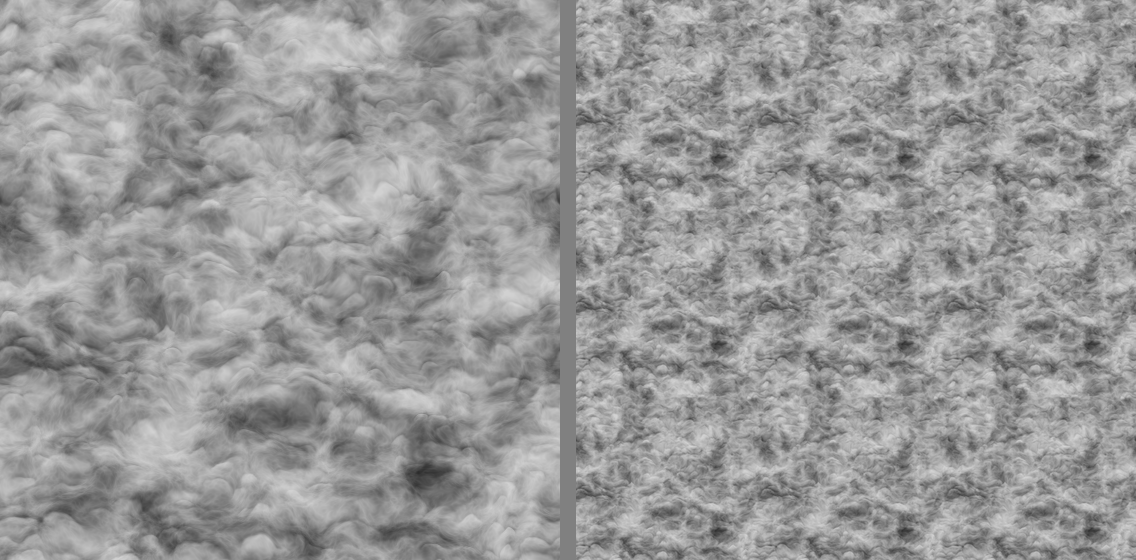
Left, the tile; right, the same tile 3 across and 3 down.
Give the GLSL for this texture, as a Shadertoy shader.

```glsl
// Seamless grey storm clouds: overlapping billows with bright wisps and dark hollows.

const float MID_GREY = 0.575;
const vec2 BASE_PERIOD = vec2(8.0, 10.0);

float hash(vec2 cell, float seed) {
    return fract(sin(dot(cell, vec2(127.1, 311.7)) + seed * 17.3) * 43758.5453);
}

// Gradient noise that wraps after a whole number of cells, roughly -0.7 to 0.7.
float cornerSlope(vec2 cell, vec2 corner, vec2 f, vec2 period, float seed) {
    float angle = 6.28318 * hash(mod(cell + corner, period), seed);
    return dot(vec2(cos(angle), sin(angle)), f - corner);
}

float wrapNoise(vec2 uv, vec2 period, float seed) {
    vec2 p = (uv + vec2(0.37, 0.61) * seed) * period;
    vec2 cell = floor(p);
    vec2 f = p - cell;
    vec2 w = f * f * f * (f * (f * 6.0 - 15.0) + 10.0);
    float low = mix(cornerSlope(cell, vec2(0, 0), f, period, seed),
                    cornerSlope(cell, vec2(1, 0), f, period, seed), w.x);
    float high = mix(cornerSlope(cell, vec2(0, 1), f, period, seed),
                     cornerSlope(cell, vec2(1, 1), f, period, seed), w.x);
    return mix(low, high, w.y);
}

vec2 warp(vec2 uv, vec2 period, float amount, float seed) {
    return uv + amount * vec2(wrapNoise(uv, period, seed),
                              wrapNoise(uv, period, seed + 1.0));
}

// Folded octaves: round dark pockets separated by thin bright wisps.
float wisps(vec2 uv, vec2 period, float seed) {
    float sum = 0.0;
    float gain = 1.0;
    for (int i = 0; i < 5; i++) {
        float n = wrapNoise(uv, period, seed + float(i));
        sum += gain * (0.21 - sqrt(n * n + 0.0012));
        gain *= 0.6;
        period *= 2.0;
    }
    return sum;
}

// Rounded puffs laid from top to bottom, each shading what lies behind its crest.
float puffs(vec2 uv, vec2 period, float seed) {
    vec2 p = uv * period;
    vec2 home = floor(p);
    float tone = 0.0;
    for (int j = 1; j >= -1; j--) {
        for (int i = -1; i <= 1; i++) {
            vec2 cell = home + vec2(i, j);
            vec2 id = mod(cell, period);
            vec2 center = cell + vec2(hash(id, seed), hash(id, seed + 1.0));
            float radius = mix(0.34, 0.62, hash(id, seed + 2.0));
            float strength = mix(0.3, 1.0, hash(id, seed + 3.0));
            float lightness = hash(id, seed + 4.0) - 0.5;

            vec2 q = (p - center) / radius;
            float d = length(q);
            float crest = smoothstep(-0.1, 1.0, q.y / max(d, 0.001));
            float shadow = crest * smoothstep(1.6, 0.85, d);
            float cover = smoothstep(1.06, 0.8, d) * smoothstep(-0.9, 0.5, q.y);
            tone -= 0.7 * strength * strength * shadow * (1.0 - cover);
            tone = mix(tone, 0.5 * q.y + 0.6 * lightness, cover * sqrt(strength));
        }
    }
    return tone;
}

void mainImage(out vec4 fragColor, in vec2 fragCoord) {
    vec2 uv = fragCoord / iResolution.xy;

    // Bend the domain gently, then roughen the outlines at finer scales.
    vec2 bent = warp(uv, BASE_PERIOD, 0.03, 3.0);
    vec2 curled = warp(bent, vec2(23.0, 25.0), 0.011, 7.0);
    vec2 ragged = warp(curled, vec2(61.0, 67.0), 0.005, 11.0);

    // Blend broad light, billows and fine wisps around the middle grey.
    float light = 0.28 * wrapNoise(bent, vec2(5.0, 7.0), 15.0);
    light += 0.20 * puffs(ragged, vec2(10.0, 13.0), 21.0);
    light += 0.15 * puffs(ragged, vec2(21.0, 25.0), 31.0);
    light += 0.54 * wisps(curled, BASE_PERIOD, 41.0);

    // Compress the highlights and keep the hollows deep.
    light = light > 0.0 ? light / (1.0 + 1.1 * light) : light;
    float grey = clamp(MID_GREY + light, 0.14, 0.82);
    fragColor = vec4(vec3(grey), 1.0);
}
```
